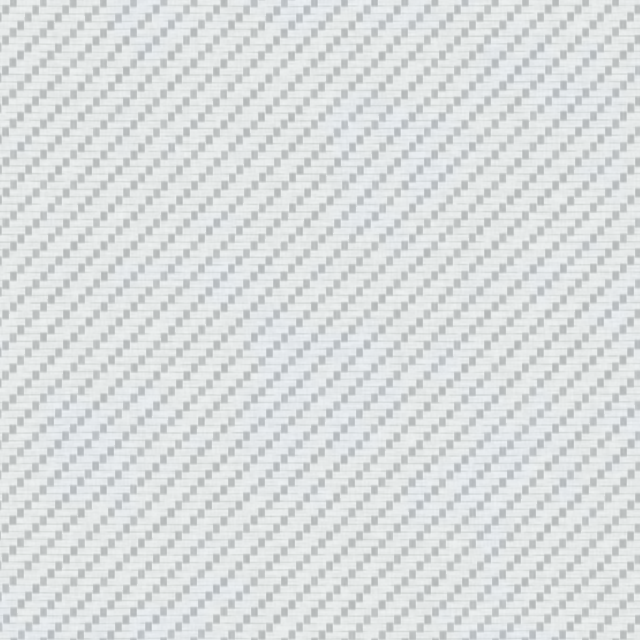
This texture is drawn by a Shadertoy shader. Its source:

```glsl
const vec2 THREADS = vec2(85.0, 84.0);    // warp columns, weft rows
const float SHAFTS = 4.0;                 // rows between dark cells in a column
const vec2 PHASE = vec2(0.28, 2.7);       // offset of the weave, in threads
const vec2 CELL_HALF = vec2(0.45, 0.59);  // half size of a dark cell, in threads
const vec2 CELL_SOFT = vec2(0.17, 0.24);
const float GROOVE_HALF = 0.10;
const float GROOVE_SOFT = 0.10;
const float GROOVE_DEPTH = 0.62;
const float WOBBLE = 0.18;                // drift of the threads, in threads
const float CELL_JITTER = 0.12;
const float CELL_TONE = 0.03;
const float FIBRE_TONE = 0.030;
const float GRAIN_TONE = 0.016;
const vec3 WEFT_COLOR = vec3(0.906, 0.918, 0.917);
const vec3 GROOVE_COLOR = vec3(0.80, 0.82, 0.81);
const vec3 WARP_COLOR = vec3(0.736, 0.750, 0.750);
const vec3 COOL_TINT = vec3(-0.006, -0.001, 0.014);

float hash(vec2 p) {
    vec3 q = fract(vec3(p.xyx) * 0.1031);
    q += dot(q, q.yzx + 33.33);
    return fract((q.x + q.y) * q.z);
}

float noise(vec2 p) {
    vec2 i = floor(p);
    vec2 f = fract(p);
    f = f * f * (3.0 - 2.0 * f);
    float low = mix(hash(i), hash(i + vec2(1.0, 0.0)), f.x);
    float high = mix(hash(i + vec2(0.0, 1.0)), hash(i + vec2(1.0, 1.0)), f.x);
    return mix(low, high, f.y);
}

// One inside the half width, zero outside, with a soft border
float band(float dist, float halfWidth, float soft) {
    return 1.0 - smoothstep(halfWidth - soft, halfWidth + soft, dist);
}

void mainImage(out vec4 fragColor, in vec2 fragCoord) {
    vec2 uv = fragCoord / iResolution.xy;
    vec2 pixel = THREADS / iResolution.xy;
    vec2 soft = max(CELL_SOFT, 0.6 * pixel);

    // Slightly uneven thread positions
    vec2 drift = vec2(noise(uv * 7.0), noise(uv * 7.0 + 31.0)) - 0.5;
    vec2 thread = uv * THREADS - PHASE + WOBBLE * drift;

    // Twill: each column lifts its dark cell by one row
    float column = floor(thread.x);
    float climb = thread.y - column + 0.5 * SHAFTS;
    vec2 cellId = vec2(column, floor(climb / SHAFTS)) + 200.0;
    vec2 local = vec2(fract(thread.x) - 0.5, mod(climb, SHAFTS) - 0.5 * SHAFTS);
    local.y += CELL_JITTER * (hash(cellId + 57.0) - 0.5);
    float warp = band(abs(local.x), CELL_HALF.x, soft.x)
               * band(abs(local.y), CELL_HALF.y, soft.y);

    // Soft grooves between the weft rows, fading in and out along their length
    float grooveDist = abs(fract(thread.y) - 0.5);
    float groove = band(grooveDist, GROOVE_HALF, max(GROOVE_SOFT, 0.6 * pixel.y));
    groove *= GROOVE_DEPTH * smoothstep(0.0, 0.8, noise(thread * vec2(0.9, 1.0) + 90.0));

    // Fibres run along weft and warp
    float weftFibre = noise(thread * vec2(0.7, 4.0) + 15.0) - 0.5;
    float warpFibre = noise(thread * vec2(4.0, 0.9) + 40.0) - 0.5;
    vec3 weftColor = mix(WEFT_COLOR, GROOVE_COLOR, groove);
    weftColor += FIBRE_TONE * (weftFibre + 0.6 * warpFibre);
    vec3 warpColor = WARP_COLOR + CELL_TONE * (hash(cellId) - 0.5) + FIBRE_TONE * warpFibre;
    vec3 color = mix(weftColor, warpColor, warp);

    // Cool patches and fine grain
    float patches = smoothstep(0.45, 0.8, 0.6 * noise(uv * 9.0 + 12.0) + 0.4 * noise(uv * 26.0));
    color += COOL_TINT * patches;
    color += GRAIN_TONE * (noise(uv * 300.0) - 0.5);

    fragColor = vec4(clamp(color, 0.0, 1.0), 1.0);
}
```
